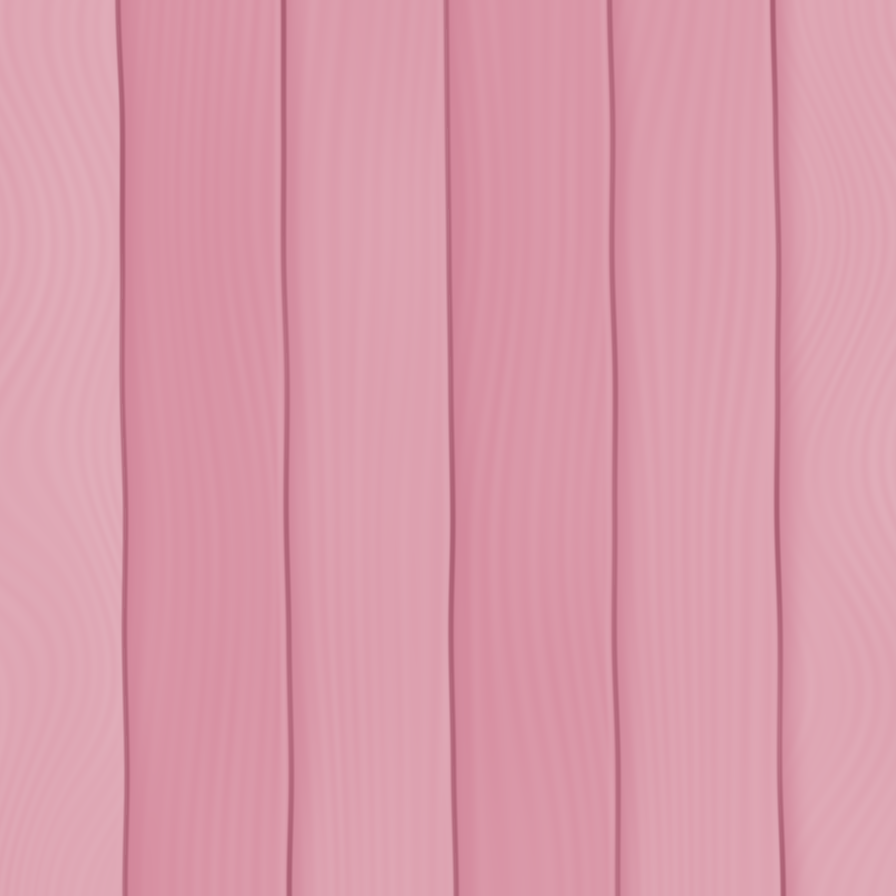
Reproduce this texture procedurally as a Shadertoy shader.

```glsl
#define PLANK_WIDTH 0.1828
#define FIRST_SEAM 0.1335
#define LEAN 0.008
#define SEAM_HALF_WIDTH 0.0029
#define GRAIN_LINES 10.0
#define GRAIN_DEPTH 0.13
#define PALE vec3(0.88, 0.67, 0.72)
#define DEEP vec3(0.842, 0.555, 0.628)
#define ROSE vec3(0.81, 0.50, 0.585)
#define SEAM vec3(0.67, 0.37, 0.45)

const float TAU = 6.2831853;

float hash(vec2 p) {
    vec3 q = fract(vec3(p.xyx) * 0.1031);
    q += dot(q, q.yzx + 33.33);
    return fract((q.x + q.y) * q.z);
}

float noise(vec2 p) {
    vec2 cell = floor(p), f = fract(p);
    f = f * f * (3.0 - 2.0 * f);
    return mix(mix(hash(cell), hash(cell + vec2(1, 0)), f.x),
               mix(hash(cell + vec2(0, 1)), hash(cell + vec2(1, 1)), f.x), f.y);
}

// Outer planks are palest; the inner ones alternate medium and deep
float plankTone(float id, float outer) {
    return mix(mix(0.62, 0.27, mod(id, 2.0)), 0.86, outer);
}

// Wavy growth lines, bowed into arches on the outer planks
float woodGrain(float across, float y, float id, float outer) {
    vec2 offset = vec2(17.0 * id, 9.0 * id);
    float bend = 3.4 * noise(vec2(across * 1.4, y * 2.6) + offset);
    float arch = 2.3 * outer * cos(TAU * (y - 0.74) / 0.51);
    float phase = across * GRAIN_LINES + bend - arch;
    float strength = 0.35 + 0.9 * noise(vec2(across * 4.0, y * 3.0) + offset + 40.0);
    float lines = sin(TAU * phase) * strength;
    float fibres = noise(vec2(phase * 2.7, y * 5.0) + offset + 80.0) - 0.5;
    return 0.65 * lines + 0.9 * fibres;
}

void mainImage(out vec4 fragColor, in vec2 fragCoord) {
    vec2 uv = fragCoord / iResolution.xy;
    float pixel = 1.0 / iResolution.x;

    // Plank coordinates, with a slight wobble along the nearest seam
    float x = (uv.x - FIRST_SEAM - LEAN * (1.0 - uv.y)) / PLANK_WIDTH + 1.0;
    float seamId = floor(x + 0.5);
    float wobble = 0.025 * (noise(vec2(seamId * 13.0, uv.y * 7.0)) - 0.5);
    float id = floor(x - wobble);
    float across = x - id;
    float d = (x - seamId - wobble) * PLANK_WIDTH;
    float outer = step(2.0, abs(id - 2.5));

    // Plank tone, broad fading and grain
    float fade = noise(vec2(across * 1.6 + 23.0 * id, uv.y * 4.0 + 5.0)) - 0.5;
    float tone = plankTone(id, outer) + 0.22 * fade + 0.16 * (across - 0.5);
    tone += 0.2 * (0.5 - uv.y) * (1.0 - mod(id, 2.0)) * (1.0 - outer);
    tone += GRAIN_DEPTH * woodGrain(across, uv.y, id, outer);
    vec3 color = mix(DEEP, PALE, clamp(tone, -0.15, 1.1));

    // Rosy shade right of each seam, thin light lip on its left
    float shade = step(0.0, d) * (1.0 - smoothstep(0.0, 0.045, d));
    float lip = smoothstep(-0.013, -0.007, d) * (1.0 - smoothstep(-0.007, -0.003, d));
    color = mix(color, ROSE, 0.65 * shade * shade);
    color = mix(color, PALE, 0.4 * lip);

    // Dark gap with uneven depth
    float depth = 0.68 + 0.32 * noise(vec2(seamId * 31.0 + 3.0, uv.y * 5.0));
    float blur = max(0.0018, pixel);
    float gap = 1.0 - smoothstep(SEAM_HALF_WIDTH - blur, SEAM_HALF_WIDTH + blur, abs(d));
    color = mix(color, SEAM, gap * depth);

    fragColor = vec4(color, 1.0);
}
```
